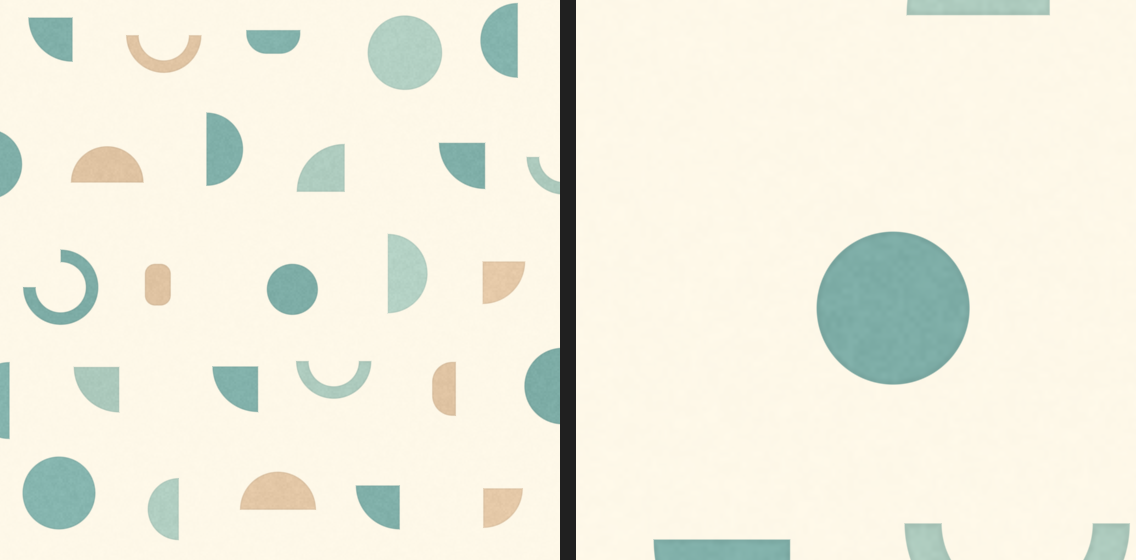
Left: the whole. Right: its middle third, enlarged.
A WebGL 2 fragment shader for this pattern:

```glsl
#version 300 es
precision highp float;

#define GRID 5.0
#define JITTER vec2(0.14, 0.17)
#define BAND 0.011
#define GRAIN_SCALE 300.0
#define GRAIN_SHAPE 0.045
#define GRAIN_PAPER 0.012
#define EDGE_SHADE 0.05
#define SEED 17.0

uniform vec2 u_resolution;
out vec4 fragColor;

const vec3 PAPER = vec3(0.995, 0.972, 0.910);
const vec3 TEAL = vec3(0.505, 0.690, 0.665);
const vec3 SAGE = vec3(0.690, 0.805, 0.755);
const vec3 SAND = vec3(0.885, 0.775, 0.645);

vec3 hash3(vec2 p) {
    vec3 q = fract(vec3(p.xyx) * vec3(0.1031, 0.1030, 0.0973));
    q += dot(q, q.yxz + 33.33);
    return fract((q.xxy + q.yzz) * q.zyx);
}

// Smooth paper grain in the range -0.5 to 0.5
float grain(vec2 p) {
    vec2 i = floor(p), f = fract(p);
    f = f * f * (3.0 - 2.0 * f);
    float low = mix(hash3(i).x, hash3(i + vec2(1, 0)).x, f.x);
    float high = mix(hash3(i + vec2(0, 1)).x, hash3(i + vec2(1, 1)).x, f.x);
    return mix(low, high, f.y) - 0.5;
}

float roundBox(vec2 p, vec2 halfSize, float radius) {
    vec2 q = abs(p) - halfSize + radius;
    return length(max(q, 0.0)) + min(max(q.x, q.y), 0.0) - radius;
}

float halfDisc(vec2 p, float radius) {
    p.y += 0.45 * radius;
    return max(length(p) - radius, -p.y);
}

float quarterDisc(vec2 p, float radius) {
    p += 0.5 * radius;
    return max(length(p) - radius, max(-p.x, -p.y));
}

float openRing(vec2 p, float radius, bool arch) {
    if (arch) p.y += 0.4 * radius;
    float ring = abs(length(p) - radius + BAND) - BAND;
    float gap = arch ? -p.y : min(p.x, -p.y);
    return max(ring, gap);
}

float bowl(vec2 p) {
    p.y += 0.02;
    return max(roundBox(p, vec2(0.048, 0.042), 0.036), -p.y);
}

// Slots 0 to 12 set the share of each kind of shape
float shape(vec2 p, float slot, float size) {
    if (slot < 2.0) return length(p) - mix(0.045, 0.072, size);
    if (slot < 5.0) return halfDisc(p, mix(0.052, 0.073, size));
    if (slot < 9.0) return quarterDisc(p, mix(0.069, 0.086, size));
    if (slot < 11.0) return openRing(p, 0.067, slot < 10.0);
    if (slot < 12.0) return bowl(p);
    return roundBox(p, vec2(mix(0.035, 0.045, size), 0.023), 0.018);
}

vec3 shapeColor(vec2 cell, float slot) {
    float pick = mod(3.0 * cell.x + 4.0 * cell.y, 7.0);
    if (slot > 11.5 || pick > 4.5) return SAND;
    return pick < 2.5 ? TEAL : SAGE;
}

void main() {
    vec2 uv = gl_FragCoord.xy / u_resolution.y;
    float pixel = 1.0 / u_resolution.y;
    vec2 grainPoint = uv * GRAIN_SCALE;
    float texture1 = 0.6 * grain(grainPoint) + 0.4 * grain(grainPoint * 0.37 + 51.0);
    vec3 color = PAPER + GRAIN_PAPER * texture1;

    // Scatter shapes over staggered rows
    for (int dy = -1; dy <= 1; dy++) {
        for (int dx = -1; dx <= 1; dx++) {
            float row = floor(uv.y * GRID) + float(dy);
            float stagger = 0.5 * mod(row, 2.0);
            vec2 cell = vec2(floor(uv.x * GRID - stagger) + float(dx), row);
            vec3 place = hash3(cell + SEED);
            vec3 tone = hash3(cell + SEED * 3.0);

            vec2 offset = (2.0 * place.xy - 1.0) * JITTER;
            vec2 center = (cell + 0.5 + vec2(stagger, 0.0) + offset) / GRID;
            float angle = floor(place.z * 4.0) * 1.570796;
            float c = cos(angle), s = sin(angle);
            vec2 local = mat2(c, s, -s, c) * (uv - center);

            float slot = mod(2.0 * cell.x + 5.0 * cell.y, 13.0);
            float dist = shape(local, slot, tone.x);

            // Printed ink with faint grain and a slightly darker rim
            vec3 ink = shapeColor(cell, slot) + 0.04 * (tone.y - 0.5);
            ink += GRAIN_SHAPE * texture1;
            ink *= 1.0 - EDGE_SHADE * smoothstep(-0.004, 0.0, dist);
            color = mix(color, ink, 1.0 - smoothstep(-pixel, pixel, dist));
        }
    }
    fragColor = vec4(color, 1.0);
}
```
